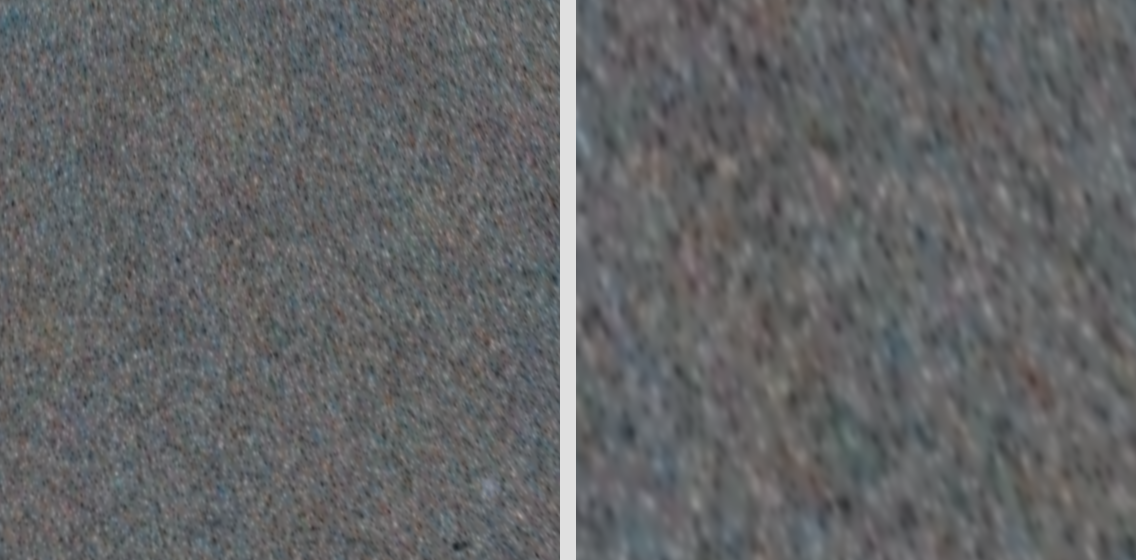
Left, the full canvas; right, a detail of the centre.
Reproduce this texture procedurally as a three.js fragment shader.

```glsl
varying vec2 vUv;

const vec3 BASE_GREY = vec3(0.381, 0.388, 0.394);
const vec3 WARM_TINT = vec3(0.030, -0.003, -0.026);
const vec3 GREEN_TINT = vec3(-0.014, 0.014, 0.002);
const vec3 PALE_FLECK = vec3(0.10, 0.11, 0.15);

const vec2 COARSE_CELLS = vec2(96.0, 62.0);
const vec2 FINE_CELLS = vec2(150.0, 104.0);
const vec2 TINT_CELLS = vec2(44.0, 32.0);
const vec2 BLOTCH_CELLS = vec2(9.0, 7.0);
const float COARSE_CONTRAST = 0.086;
const float FINE_CONTRAST = 0.078;
const float BLOTCH_CONTRAST = 0.022;

const float LEAN_LEFT = 0.08;
const float LEAN_GAIN = 0.40;
const float GRAIN_FALLOFF = 5.0;

const vec2 RIDGE_CENTRE = vec2(1.0, 0.87);
const vec2 RIDGE_EXTENT = vec2(0.20, 0.13);
const vec2 RIDGE_NORMAL = vec2(0.60, 0.80);
const float RIDGE_FREQUENCY = 190.0;
const float RIDGE_DEPTH = 0.075;

vec3 hash3(vec2 cell) {
  vec3 q = fract(cell.xyx * vec3(0.1031, 0.1030, 0.0973));
  q += dot(q, q.yxz + 33.33);
  return fract((q.xxy + q.yzz) * q.zyx);
}

// Cellular noise: one soft light or dark grain scattered in each cell
float grains(vec2 p, float seed) {
  vec2 cell = floor(p);
  float sum = 0.0;
  for (int y = -1; y <= 1; y++) {
    for (int x = -1; x <= 1; x++) {
      vec2 neighbour = cell + vec2(float(x), float(y));
      vec3 rnd = hash3(neighbour + seed);
      vec2 offset = neighbour + rnd.xy - p;
      sum += (2.0 * rnd.z - 1.0) * exp(-GRAIN_FALLOFF * dot(offset, offset));
    }
  }
  return sum;
}

// Broken diagonal grooves fading out from the upper right
float ridges(vec2 p) {
  vec2 reach = (p - RIDGE_CENTRE) / RIDGE_EXTENT;
  float mask = exp(-dot(reach, reach));
  float across = dot(p, RIDGE_NORMAL);
  float along = dot(p, vec2(RIDGE_NORMAL.y, -RIDGE_NORMAL.x));
  float wobble = 0.7 * sin(along * 31.0) + 1.6 * grains(p * 14.0, 71.0);
  float groove = pow(0.5 + 0.5 * sin(across * RIDGE_FREQUENCY + wobble), 3.0);
  float breaks = 0.8 + 1.2 * grains(vec2(along * 18.0, across * 30.0), 83.0);
  return mask * (groove * max(breaks, 0.0) - 0.2);
}

// Soft spot with an edge roughened by the surrounding grain
float fleck(vec2 p, vec2 centre, vec2 radius, float roughness) {
  return 1.0 - smoothstep(0.3, 1.2, length((p - centre) / radius) + roughness);
}

void main() {
  vec2 p = vUv;

  // Grain leans further toward the right side
  vec2 leaned = vec2(p.x + p.y * (LEAN_LEFT + LEAN_GAIN * p.x), p.y);
  float coarse = grains(leaned * COARSE_CELLS, 11.0);
  float fine = grains(leaned * FINE_CELLS, 37.0);
  float blotch = grains(p * BLOTCH_CELLS, 53.0);

  float tone = COARSE_CONTRAST * coarse + FINE_CONTRAST * fine
             + BLOTCH_CONTRAST * blotch - RIDGE_DEPTH * ridges(p);

  // Faint brown and teal casts, both in specks and in wide patches
  float warm = grains(leaned * TINT_CELLS, 101.0)
             + 0.7 * grains(p * BLOTCH_CELLS, 127.0);
  float green = grains(leaned * TINT_CELLS, 149.0)
              + 0.6 * grains(p * BLOTCH_CELLS, 173.0);
  vec3 colour = BASE_GREY + tone + WARM_TINT * warm + GREEN_TINT * green;

  // Isolated pale and dark chips near the lower right
  colour += PALE_FLECK * fleck(p, vec2(0.872, 0.127), vec2(0.018, 0.024), 0.6 * coarse);
  colour += 0.08 * fleck(p, vec2(0.942, 0.253), vec2(0.009, 0.010), 0.3 * fine);
  colour -= 0.15 * fleck(p, vec2(0.820, 0.025), vec2(0.013, 0.011), 0.5 * coarse);

  gl_FragColor = vec4(clamp(colour, 0.0, 1.0), 1.0);
}
```
